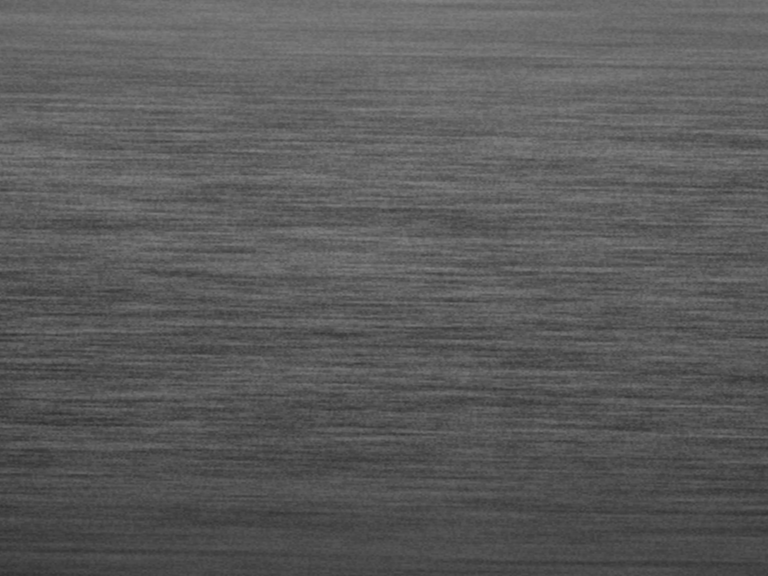
Reproduce this texture procedurally as a WebGL 1 fragment shader.

```glsl
precision highp float;

uniform vec2 u_resolution;

#define SHADE_BOTTOM 0.296
#define SHADE_TOP 0.446
#define TILT 0.014
#define FOCUS_HEIGHT 0.5
#define FINE_CONTRAST 0.105
#define MEDIUM_CONTRAST 0.044
#define BROAD_CONTRAST 0.02
#define GRAIN_CONTRAST 0.085
#define VIGNETTE 0.026

float hash(vec2 p) {
    vec3 q = fract(vec3(p.xyx) * 0.1031);
    q += dot(q, q.yzx + 33.33);
    return fract((q.x + q.y) * q.z);
}

// Smooth noise along one scratch row, shifted so that rows never line up
float rowNoise(float x, float row) {
    x += 37.0 * hash(vec2(row, 7.0));
    float cell = floor(x);
    float f = fract(x);
    f = f * f * (3.0 - 2.0 * f);
    return mix(hash(vec2(cell, row)), hash(vec2(cell + 1.0, row)), f);
}

// Long horizontal scratches, centred on zero
float streaks(vec2 p, vec2 frequency, float seed) {
    p *= frequency;
    float row = floor(p.y);
    float f = fract(p.y);
    f = f * f * (3.0 - 2.0 * f);
    row += seed;
    return mix(rowNoise(p.x, row), rowNoise(p.x, row + 1.0), f) - 0.5;
}

void main() {
    vec2 uv = gl_FragCoord.xy / u_resolution;
    vec2 p = gl_FragCoord.xy / u_resolution.y;
    vec2 brushed = p + vec2(3.0, 1.0 + TILT * p.x);

    // Light falls off towards the bottom and the sides
    float side = uv.x * 2.0 - 1.0;
    float shade = mix(SHADE_BOTTOM, SHADE_TOP, uv.y);
    shade -= VIGNETTE * side * side;
    shade -= VIGNETTE * (1.0 - uv.x) * (1.0 - uv.y);

    // Only a band across the middle is in sharp focus
    float defocus = smoothstep(0.18, 0.5, abs(uv.y - FOCUS_HEIGHT));
    float sharpness = 1.0 - 0.7 * defocus;

    // Scratches from hair-thin to wide
    float fine = streaks(brushed, vec2(5.0, 215.0), 11.0)
               + 0.7 * streaks(brushed, vec2(14.0, 250.0), 613.0)
               + 0.6 * streaks(brushed, vec2(40.0, 270.0), 3001.0);
    float medium = streaks(brushed, vec2(3.0, 110.0), 1201.0);
    float broad = streaks(brushed, vec2(1.6, 50.0), 1807.0)
                + 0.4 * streaks(brushed, vec2(1.0, 14.0), 2203.0);
    float grain = streaks(brushed, vec2(240.0, 310.0), 2609.0);

    shade += FINE_CONTRAST * sharpness * fine;
    shade += MEDIUM_CONTRAST * mix(1.0, 1.4, defocus) * medium;
    shade += BROAD_CONTRAST * mix(1.0, 1.3, defocus) * broad;
    shade += GRAIN_CONTRAST * mix(1.0, 0.6, defocus) * grain;

    gl_FragColor = vec4(vec3(shade), 1.0);
}
```
